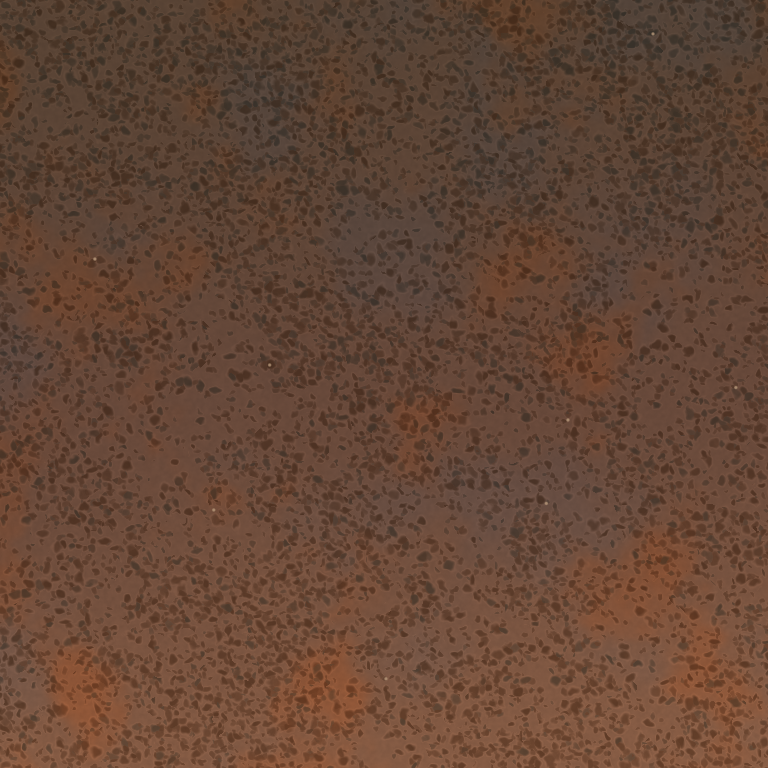
Give the GLSL for this texture, as a WebGL 1 fragment shader.

```glsl
precision highp float;
uniform vec2 u_resolution;

// Metal colour from bottom to top, before pitting
const vec3 BOTTOM_COLOR = vec3(0.530, 0.362, 0.268);
const vec3 MIDDLE_COLOR = vec3(0.405, 0.285, 0.228);
const vec3 TOP_COLOR = vec3(0.345, 0.262, 0.205);
const vec3 RUST_TINT = vec3(1.12, 0.98, 0.84);
const vec3 SLATE_TINT = vec3(0.94, 1.01, 1.10);
const vec3 BROWN_PIT = vec3(0.72, 0.66, 0.58);
const vec3 DARK_PIT = vec3(0.66, 0.72, 0.72);
const vec3 SPECK_COLOR = vec3(0.72, 0.60, 0.48);

const float COARSE_PITS = 92.0;   // cells across the canvas
const float FINE_PITS = 138.0;
const float PIT_SOFTNESS = 0.42;
const float RIM_LIGHT = 0.07;
const float GRAIN_AMOUNT = 0.10;
const float SPECK_CELLS = 5.0;
const float SPECK_RADIUS = 0.0032;

float hash(vec2 p) {
  vec3 q = fract(vec3(p.xyx) * 0.1031);
  q += dot(q, q.yzx + 33.33);
  return fract((q.x + q.y) * q.z);
}

vec2 hash2(vec2 p) {
  return vec2(hash(p), hash(p + vec2(57.3, 113.7)));
}

float noise(vec2 p) {
  vec2 i = floor(p);
  vec2 f = fract(p);
  f = f * f * (3.0 - 2.0 * f);
  float low = mix(hash(i), hash(i + vec2(1.0, 0.0)), f.x);
  float high = mix(hash(i + vec2(0.0, 1.0)), hash(i + 1.0), f.x);
  return mix(low, high, f.y);
}

float fbm(vec2 p) {
  float sum = 0.0;
  float weight = 0.5;
  for (int i = 0; i < 4; i++) {
    sum += weight * noise(p);
    p = mat2(1.6, 1.2, -1.2, 1.6) * p + 17.3;
    weight *= 0.5;
  }
  return sum / 0.9375;
}

// Scattered oval pits: x is depth, y is the raised rim, z a random tone
vec3 pitLayer(vec2 uv, float cells, float density, float seed) {
  vec2 p = uv * cells;
  p += 0.45 * (vec2(noise(p * 1.7 + seed), noise(p * 1.7 + seed + 41.0)) - 0.5);
  vec2 home = floor(p);
  vec3 pit = vec3(0.0);
  for (int y = -1; y <= 1; y++) {
    for (int x = -1; x <= 1; x++) {
      vec2 cell = home + vec2(float(x), float(y));
      vec2 id = cell + seed;
      vec2 d = p - cell - hash2(id);
      float angle = -0.6 + 2.4 * (hash(id + 7.1) - 0.5);
      float c = cos(angle);
      float s = sin(angle);
      d = mat2(c, -s, s, c) * d;
      d.y *= mix(1.15, 1.9, hash(id + 19.9));
      float radius = mix(0.34, 0.66, hash(id + 31.4));
      float present = step(hash(id + 53.2), density);
      float dist = length(d) / radius;
      float depth = present * (1.0 - smoothstep(1.0 - PIT_SOFTNESS, 1.0 + PIT_SOFTNESS, dist));
      depth *= mix(0.55, 1.0, hash(id + 71.6));
      float rim = present * smoothstep(0.9, 1.3, dist) * (1.0 - smoothstep(1.3, 1.8, dist));
      if (depth > pit.x) {
        pit.x = depth;
        pit.z = hash(id + 91.8);
      }
      pit.y = max(pit.y, rim);
    }
  }
  return pit;
}

// Rare bright flecks
float specks(vec2 uv) {
  vec2 cell = floor(uv * SPECK_CELLS);
  vec2 center = (cell + 0.2 + 0.6 * hash2(cell + 211.0)) / SPECK_CELLS;
  float present = step(hash(cell + 307.0), 0.22);
  return present * (1.0 - smoothstep(0.25, 1.0, length(uv - center) / SPECK_RADIUS));
}

void main() {
  vec2 uv = gl_FragCoord.xy / u_resolution;

  // Lit gradient, brightest at the bottom right
  float height = uv.y - 0.10 * (uv.x - 0.5) * (1.0 - uv.y) + 0.10 * (fbm(uv * 3.0) - 0.5);
  vec3 color = mix(BOTTOM_COLOR, MIDDLE_COLOR, smoothstep(-0.08, 0.52, height));
  color = mix(color, TOP_COLOR, smoothstep(0.45, 1.0, height));

  // Broad rusty and slate stains
  float rust = smoothstep(0.50, 0.78, fbm(uv * 9.0 + 23.0));
  float slateBias = 0.16 * smoothstep(0.4, 1.0, uv.x) * smoothstep(0.3, 0.9, uv.y);
  float slate = smoothstep(0.50, 0.78, fbm(uv * 6.0 + 61.0) + slateBias);
  color *= mix(vec3(1.0), RUST_TINT, rust);
  color *= mix(vec3(1.0), SLATE_TINT, slate);

  // Clustered pits in two sizes
  float cluster = smoothstep(0.25, 0.75, fbm(uv * 13.0 + 5.0));
  float density = mix(0.22, 0.68, cluster) + 0.10 * smoothstep(0.5, 1.0, uv.y);
  vec3 coarse = pitLayer(uv, COARSE_PITS, density, 11.0);
  vec3 fine = pitLayer(uv, FINE_PITS, density * 0.75, 401.0);
  float depth = max(coarse.x, 0.75 * fine.x);
  float tone = coarse.x > 0.75 * fine.x ? coarse.z : fine.z;
  float darkShare = mix(0.12, 0.50, uv.y);
  vec3 pitTint = mix(BROWN_PIT, DARK_PIT, 1.0 - smoothstep(darkShare - 0.1, darkShare + 0.1, tone));
  color *= 1.0 + RIM_LIGHT * max(coarse.y, 0.6 * fine.y) * (1.0 - depth);
  color *= mix(vec3(1.0), pitTint, depth);

  // Fine surface grain and flecks
  color *= 1.0 + GRAIN_AMOUNT * (fbm(uv * 190.0) - 0.5);
  color = mix(color, SPECK_COLOR, 0.8 * specks(uv));
  gl_FragColor = vec4(color, 1.0);
}
```
